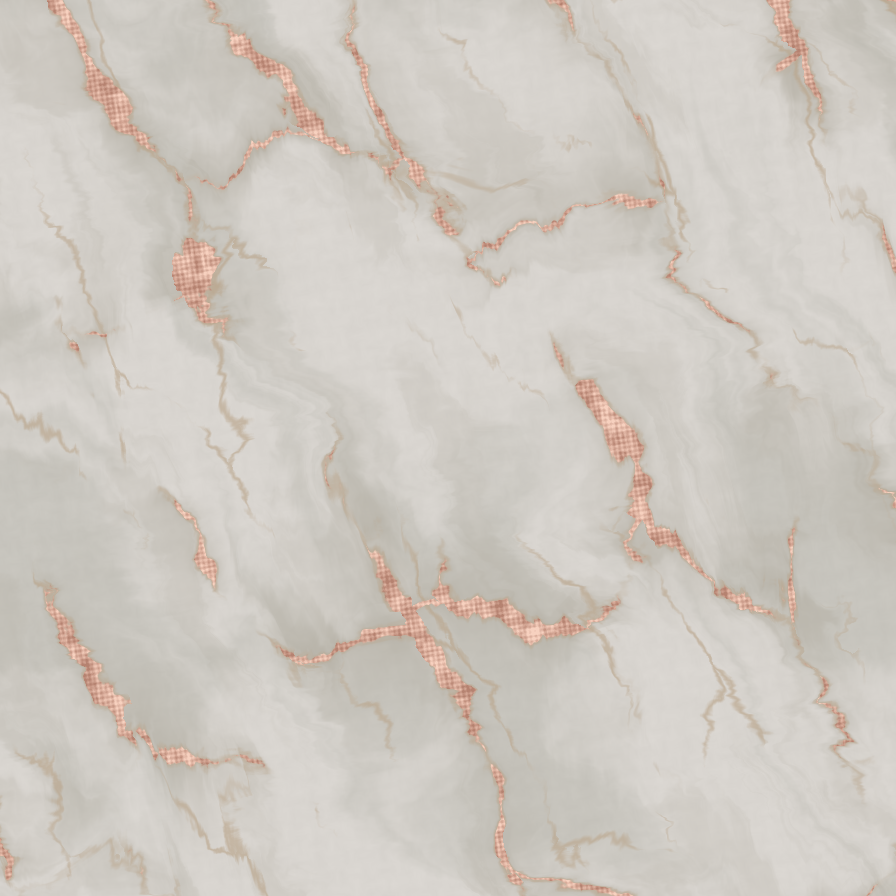
This texture is drawn by a WebGL 1 fragment shader. Its source:

```glsl
precision highp float;
// Pale marble with diagonal rose foil veins, tan hairlines and soft grey haze.

uniform vec2 u_resolution;

const vec3 STONE_LIGHT = vec3(0.850, 0.835, 0.815);
const vec3 STONE_SHADE = vec3(0.780, 0.770, 0.742);
const vec3 HAZE_GREY   = vec3(0.705, 0.685, 0.640);
const vec3 TAN         = vec3(0.730, 0.650, 0.550);
const vec3 ROSE_DARK   = vec3(0.710, 0.510, 0.440);
const vec3 ROSE_LIGHT  = vec3(0.970, 0.820, 0.750);

const vec2 VEIN_DIR    = vec2(0.530, -0.848); // steep fall to the right
const vec2 ROSE_CELLS  = vec2(5.6, 2.4);      // cells across and along the veins
const vec2 TAN_CELLS   = vec2(8.5, 2.6);
const float ROSE_WIDTH = 0.0135;              // greatest half width of the foil
const float TAN_WIDTH  = 0.0022;
const float WARP       = 0.032;
const float WEAVE_FREQ = 800.0;

vec2 hash2(vec2 p) {
  vec2 k = vec2(dot(p, vec2(127.1, 311.7)), dot(p, vec2(269.5, 183.3)));
  return fract(sin(k) * 43758.5);
}

// Layered, self-warped sines: soft clouds at about -0.8 to 0.8.
float cloud(vec2 p) {
  float sum = 0.0;
  float amp = 0.6;
  for (int i = 0; i < 5; i++) {
    p = mat2(0.8, 0.6, -0.6, 0.8) * p + 1.7;
    p += 0.7 * sin(p.yx * 1.3 + vec2(0.4, 2.1));
    sum += amp * sin(p.x) * sin(p.y);
    p *= 1.9;
    amp *= 0.55;
  }
  return sum;
}

// Cellular network: x = border distance in canvas units,
// y = how well the border follows the veins, z = continuous cell depth.
vec3 network(vec2 flow, vec2 cells, float seed) {
  vec2 q = flow * cells + seed;
  vec2 base = floor(q);
  vec2 nearest = vec2(8.0);
  vec2 second = vec2(8.0);
  for (int j = -1; j <= 1; j++) {
    for (int i = -1; i <= 1; i++) {
      vec2 id = base + vec2(float(i), float(j));
      vec2 r = id + 0.1 + 0.8 * hash2(id) - q;
      if (dot(r, r) < dot(nearest, nearest)) {
        second = nearest;
        nearest = r;
      } else if (dot(r, r) < dot(second, second)) {
        second = r;
      }
    }
  }
  vec2 normal = normalize(second - nearest);
  float border = dot(0.5 * (nearest + second), normal);
  vec2 slope = normal * cells;
  return vec3(border / length(slope), abs(normalize(slope).x),
              length(second) - length(nearest));
}

void main() {
  float size = min(u_resolution.x, u_resolution.y);
  vec2 p = gl_FragCoord.xy / size;
  float edge = 1.0 / size;

  // Warped coordinates: x across the veins, y along them.
  vec2 bent = p + WARP * vec2(cloud(p * 15.0), cloud(p * 15.0 + 31.0));
  vec2 flow = vec2(dot(bent, vec2(-VEIN_DIR.y, VEIN_DIR.x)), dot(bent, VEIN_DIR));
  float ragged = cloud(p * 75.0 + 9.0);
  float fine = cloud(p * 190.0);

  // Stone: broad drifting tones and a faint grain.
  float tone = cloud(flow * vec2(11.0, 5.0) + 4.0);
  vec3 color = mix(STONE_SHADE, STONE_LIGHT, smoothstep(-0.55, 0.2, tone));
  color += 0.008 * fine + 0.006 * ragged;

  // Clusters decide where veins swell, taper and vanish.
  float cluster = cloud(flow * vec2(13.0, 7.5) + 17.0) + 0.02;
  vec3 rose = network(flow, ROSE_CELLS, 3.0);
  vec3 hair = network(flow + 0.012 * ragged * vec2(0.3, 0.1), TAN_CELLS, 21.0);

  // Grey haze gathers around the clusters.
  float haze = smoothstep(-0.25, 0.45, cluster) * exp(-4.5 * rose.z);
  haze += 0.3 * smoothstep(0.1, 0.6, cloud(flow * vec2(24.0, 9.0) + 40.0));
  color = mix(color, HAZE_GREY, clamp(0.75 * haze, 0.0, 0.8));

  // Tan hairlines, soft and broken.
  float hairMask = smoothstep(-0.05, 0.4, cloud(flow * vec2(16.0, 8.0) + 63.0));
  float hairline = 1.0 - smoothstep(0.0, TAN_WIDTH + 0.004 * hairMask, hair.x);
  color = mix(color, TAN, 0.65 * hairline * hairMask * smoothstep(0.2, 0.8, hair.y));

  // Foil half width, with a tan rim that runs on past its tips.
  float follow = mix(0.35, 1.0, smoothstep(0.2, 0.85, rose.y));
  float swell = smoothstep(0.0, 0.6, cluster);
  float width = ROSE_WIDTH * swell * follow;
  float dist = rose.x + 0.0016 * ragged + 0.0012 * fine;
  float rimMask = smoothstep(-0.2, 0.1, cluster) * follow;
  float rim = 1.0 - smoothstep(width, width + 0.0065, dist);
  color = mix(color, TAN, 0.6 * rim * rimMask);

  // Rose foil: woven dots over crumpled light and dark.
  vec2 weave = mat2(0.8, 0.6, -0.6, 0.8) * p * WEAVE_FREQ;
  float glint = 0.52 + 0.28 * sin(weave.x) * sin(weave.y) + 0.4 * ragged + 0.35 * fine;
  vec3 foil = mix(ROSE_DARK, ROSE_LIGHT, clamp(glint, 0.0, 1.0));
  float cover = 1.0 - smoothstep(width - edge, width + edge, dist);
  color = mix(color, foil, cover * smoothstep(0.0, 0.08, swell));

  gl_FragColor = vec4(clamp(color, 0.0, 1.0), 1.0);
}
```
